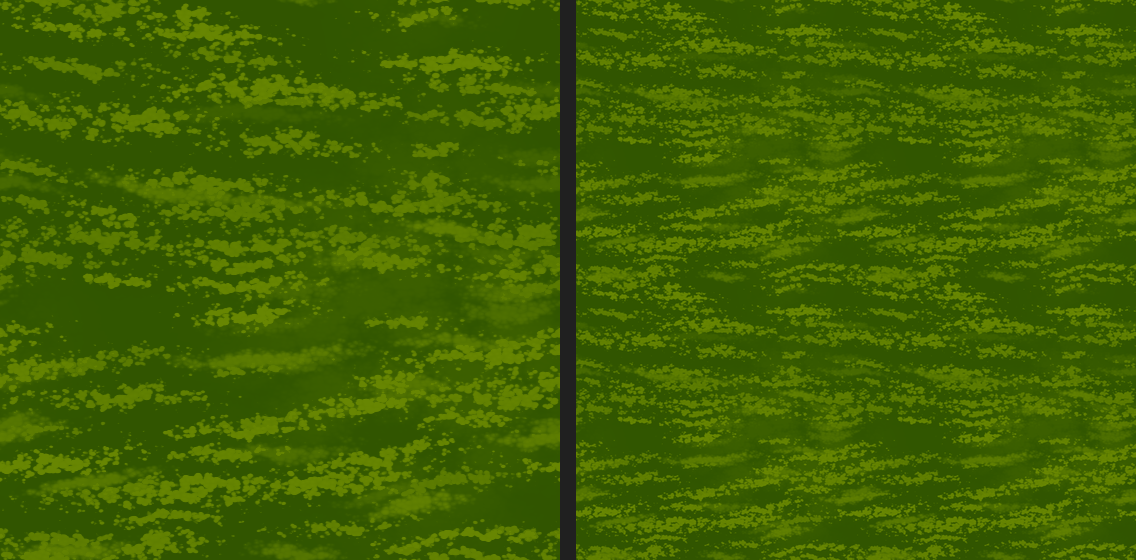
Left: one tile. Right: repeated 2 by 2.
Give the GLSL for this texture, as a WebGL 2 fragment shader.

```glsl
#version 300 es
precision highp float;
// Dry brush strokes in light olive over a flat dark green ground.
// Tilted strokes are scattered on wrapping grids and eroded by cellular noise;
// a softer, translucent layer and a faint haze gather in one zone of the tile.

#define GROUND vec3(0.192, 0.335, 0.0)
#define LIGHT vec3(0.405, 0.525, 0.006)
#define DRY_GRID vec2(4.0, 24.0)
#define SOFT_GRID vec2(3.0, 17.0)
#define GRAIN_COARSE vec2(36.0, 54.0)
#define GRAIN_FINE vec2(88.0, 124.0)
#define ZONE_CENTRE vec2(0.75, 0.4)
#define TILT 0.1
#define HAZE 0.2

const float TAU = 6.2831853;

uniform vec2 u_resolution;
out vec4 fragColor;

vec2 hash2(vec2 p, float seed) {
    vec3 q = fract(vec3(p.xy, p.x + seed) * vec3(0.1031, 0.1030, 0.0973) + seed * 0.0371);
    q += dot(q, q.yzx + 33.33);
    return fract((q.xx + q.yz) * q.zy);
}

// Distance to the nearest scattered point, in cells; wraps on the unit tile.
float cellular(vec2 p, vec2 grid, float seed) {
    vec2 g = p * grid, base = floor(g);
    float nearest = 4.0;
    for (int j = -1; j <= 1; j++)
        for (int i = -1; i <= 1; i++) {
            vec2 cell = base + vec2(i, j);
            vec2 d = cell + hash2(mod(cell, grid), seed) - g;
            nearest = min(nearest, dot(d, d));
        }
    return sqrt(nearest);
}

// 1 at the middle of the soft zone, 0 far from it, periodic.
float softZone(vec2 p) {
    vec2 c = cos(TAU * (p - ZONE_CENTRE));
    return smoothstep(-0.4, 1.5, c.x + 0.8 * c.y);
}

// Strongest stroke coverage at p. Sizes are half length and half thickness,
// presence is the chance of a stroke outside and inside the soft zone.
float strokes(vec2 p, vec2 grid, vec2 minSize, vec2 maxSize, vec2 presence,
              vec2 opacity, float erosion, float edge, float seed) {
    vec2 base = floor(p * grid);
    float cover = 0.0;
    for (int j = -2; j <= 2; j++)
        for (int i = -1; i <= 1; i++) {
            vec2 cell = base + vec2(i, j), id = mod(cell, grid);
            vec2 place = hash2(id, seed), shape = hash2(id, seed + 3.0);
            vec2 look = hash2(id, seed + 7.0);
            vec2 centre = (cell + place) / grid;
            float chance = mix(presence.x, presence.y, softZone(centre));
            if (look.x > chance) continue;

            // Lower strokes rise to the right, upper ones fall.
            vec2 d = p - centre;
            float slope = TILT * sin(TAU * centre.y) + 0.14 * (look.y - 0.5);
            d.y -= slope * d.x + 0.004 * sin(d.x * 38.0 + place.x * TAU);
            vec2 size = mix(minSize, maxSize, shape);
            float body = 1.0 - length(d / size);
            float mark = smoothstep(-edge, edge, body - 0.42 + erosion);
            float strength = mix(opacity.x, opacity.y, fract(look.y * 7.0 + place.y));
            cover = max(cover, mark * strength);
        }
    return cover;
}

void main() {
    vec2 p = gl_FragCoord.xy / u_resolution;

    // Grain: positive near the scattered points, negative between them.
    float coarse = 0.47 - cellular(p, GRAIN_COARSE, 1.0);
    float fine = 0.47 - cellular(p, GRAIN_FINE, 2.0);
    float grain = 0.6 * coarse + 0.4 * fine;

    // A gentle periodic warp keeps the rows from lining up.
    vec2 w = p + 0.008 * vec2(sin(TAU * 3.0 * p.y), sin(TAU * (2.0 * p.x + p.y)));

    // Crisp broken strokes, then smoother translucent ones.
    float dry = strokes(w, DRY_GRID, vec2(0.05, 0.010), vec2(0.17, 0.023),
                        vec2(0.86, 0.5), vec2(0.72, 1.0), 2.9 * grain, 0.26, 11.0);
    float soft = strokes(w, SOFT_GRID, vec2(0.10, 0.014), vec2(0.24, 0.030),
                         vec2(0.3, 0.95), vec2(0.2, 0.85), 0.9 * grain, 0.36, 23.0);

    // Faint cloudy haze behind the soft strokes.
    float cloud = 1.0 - cellular(w, vec2(7.0, 10.0), 5.0);
    float haze = HAZE * softZone(p) * smoothstep(0.25, 0.8, cloud + 0.4 * grain);

    float paint = max(dry, soft);
    paint += haze * (1.0 - paint);
    paint *= 1.0 + 0.12 * fine;
    fragColor = vec4(mix(GROUND, LIGHT, clamp(paint, 0.0, 1.0)), 1.0);
}
```
